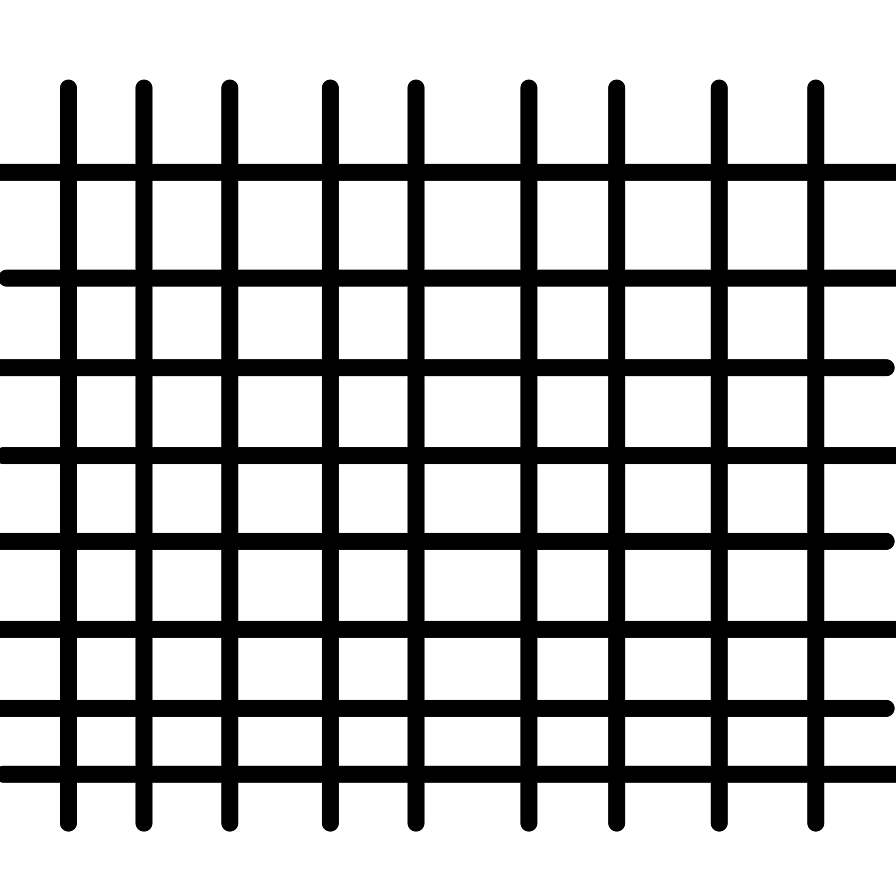
Write a WebGL 2 fragment shader that draws this pattern.

```glsl
#version 300 es
precision highp float;
// Draws an uneven black grid of nine vertical and eight horizontal round-ended strokes on white.

uniform vec2 u_resolution;
out vec4 fragColor;

// Distance from p to the segment from a to b
float segmentDistance(vec2 p, vec2 a, vec2 b) {
    vec2 along = b - a;
    float t = clamp(dot(p - a, along) / dot(along, along), 0.0, 1.0);
    return length(p - a - t * along);
}

void main() {
    vec2 uv = gl_FragCoord.xy / u_resolution;
    float pixel = 1.0 / min(u_resolution.x, u_resolution.y);
    float nearest = 1.0;

    // Vertical strokes, left to right, all of one length
    float columns[9] = float[9](0.0764, 0.1607, 0.2565, 0.3687, 0.4643,
                                0.5903, 0.6883, 0.8027, 0.9105);
    for (int i = 0; i < 9; i++) {
        float x = columns[i];
        nearest = min(nearest, segmentDistance(uv, vec2(x, 0.0814), vec2(x, 0.9017)));
    }

    // Horizontal strokes, top to bottom; some end just inside the canvas
    float rows[8] = float[8](0.8077, 0.6896, 0.5896, 0.4915,
                             0.3958, 0.2976, 0.2094, 0.1359);
    float leftEnds[8] = float[8](-0.05, 0.0075, -0.05, 0.004,
                                 -0.05, -0.05, -0.05, 0.004);
    for (int i = 0; i < 8; i++) {
        float y = rows[i];
        float rightEnd = (i > 0 && i % 2 == 0) ? 0.989 : 1.05;
        nearest = min(nearest, segmentDistance(uv, vec2(leftEnds[i], y), vec2(rightEnd, y)));
    }

    // Ink the strokes with a one-pixel soft edge
    float ink = 1.0 - smoothstep(-0.5 * pixel, 0.5 * pixel, nearest - 0.0095);
    fragColor = vec4(mix(vec3(1.0), vec3(0.0), ink), 1.0);
}
```
